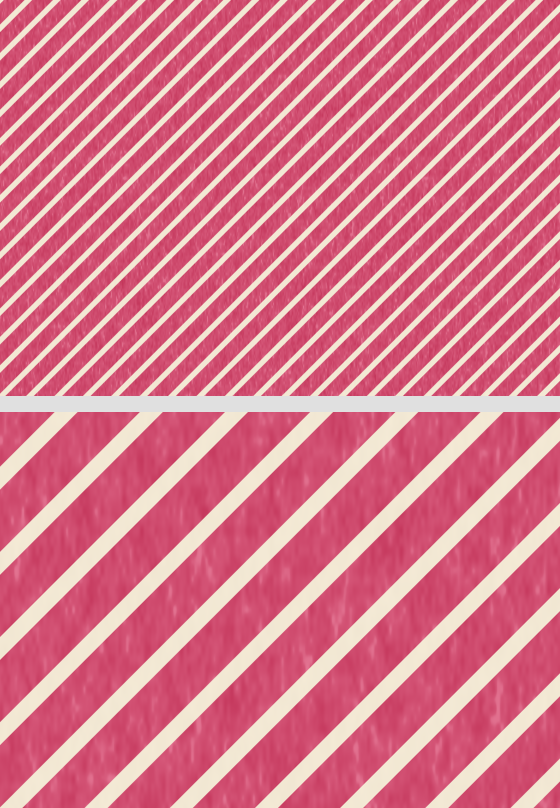
Top, the full canvas; bottom, a detail of the centre.
This pattern is drawn by a Shadertoy shader. Its source:

```glsl
// Thin cream diagonal stripes at 45 degrees on a rose woven ground.
// Stripes come from a folded repeat along x - y; the cloth is layered value
// noise stretched vertically into short fibres, with almost none on the cream.

float hash(vec2 p) {
    return fract(sin(dot(p, vec2(127.1, 311.7))) * 43758.5453);
}

float valueNoise(vec2 p) {
    vec2 cell = floor(p);
    vec2 f = fract(p);
    f = f * f * (3.0 - 2.0 * f);
    return mix(mix(hash(cell), hash(cell + vec2(1, 0)), f.x),
               mix(hash(cell + vec2(0, 1)), hash(cell + vec2(1, 1)), f.x), f.y);
}

// Vertical fibres at three sizes, centred on zero
float fibres(vec2 uv) {
    float n = 0.45 * valueNoise(uv * vec2(210.0, 62.0));
    n += 0.35 * valueNoise(uv * vec2(330.0, 120.0) + 17.0);
    n += 0.20 * valueNoise(uv * vec2(70.0, 24.0) + 41.0);
    return n - 0.5;
}

// Signed distance to the nearest stripe edge, negative inside the stripe
float stripeDistance(vec2 uv) {
    const float period = 0.0717;
    float along = uv.x + 1.0 - uv.y;
    float fromCentre = abs(fract(along / period + 0.5) - 0.5) * period;
    return (fromCentre - 0.135 * period) * 0.7071;
}

void mainImage(out vec4 fragColor, in vec2 fragCoord) {
    vec2 uv = fragCoord / iResolution.y;
    float pixel = 1.0 / iResolution.y;
    float weave = fibres(uv);

    // Rose cloth with darker threads and sparse pale flecks
    vec3 rose = vec3(0.815, 0.30, 0.437) + weave * vec3(0.10, 0.19, 0.17);
    rose += smoothstep(0.14, 0.36, weave) * vec3(0.03, 0.07, 0.06);

    // Cream stripe, nearly plain
    vec3 cream = vec3(0.95, 0.91, 0.83) + weave * 0.02;

    float stripe = 1.0 - smoothstep(-0.7 * pixel, 0.7 * pixel, stripeDistance(uv));
    fragColor = vec4(mix(rose, cream, stripe), 1.0);
}
```
